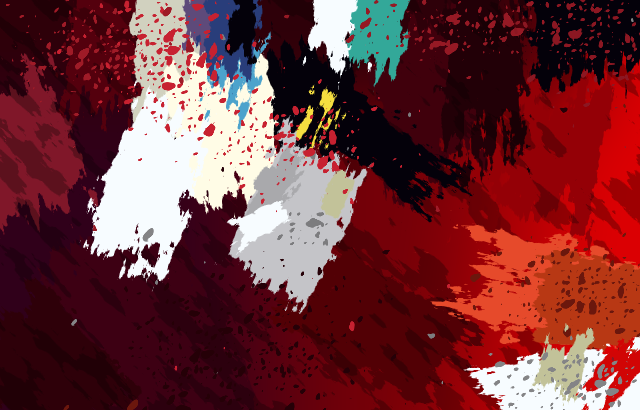
A Shadertoy shader for this background:

```glsl
#define BRISTLE_SCALE vec2(12.0, 52.0)
#define JAG_SCALE 30.0
#define SIDE_JAG 0.035
#define DROP_CELLS 30.0
#define DROP_DENSITY 0.75
#define INK vec3(0.015, 0.005, 0.04)
#define MAROON vec3(0.18, 0.0, 0.035)
#define CRIMSON vec3(0.78, 0.13, 0.19)
#define PAPER vec3(0.97, 0.99, 1.0)
#define SILVER vec3(0.77, 0.77, 0.785)
#define OLIVE vec3(0.76, 0.76, 0.6)

float hash(vec2 p) {
    vec3 q = fract(vec3(p.xyx) * 0.1031);
    q += dot(q, q.yzx + 33.33);
    return fract((q.x + q.y) * q.z);
}

float noise(vec2 p) {
    vec2 i = floor(p), f = fract(p);
    f = f * f * (3.0 - 2.0 * f);
    return mix(mix(hash(i), hash(i + vec2(1, 0)), f.x),
               mix(hash(i + vec2(0, 1)), hash(i + vec2(1, 1)), f.x), f.y);
}

float fbm(vec2 p) {
    float sum = 0.0, gain = 0.51;
    for (int i = 0; i < 4; i++) {
        sum += gain * noise(p);
        p = p * 2.03 + 17.0;
        gain *= 0.53;
    }
    return sum;
}

float fill(float d) {
    return clamp(0.5 - d / max(fwidth(d), 0.0001), 0.0, 1.0);
}

// Brush stroke from a to b: firm sides, dry ragged ends
void paint(inout vec3 col, vec2 p, vec2 a, vec2 b, float halfWidth, float tear, vec3 pigment) {
    float len = length(b - a);
    vec2 dir = (b - a) / len, q = p - a;
    vec2 uv = vec2(dot(q, dir), dot(q, vec2(-dir.y, dir.x)));
    float bristle = fbm(uv * BRISTLE_SCALE + a * 31.0 + 50.0) - 0.5;
    float jag = fbm(p * JAG_SCALE + b * 13.0 + 20.0) - 0.5;
    float side = abs(uv.y) - halfWidth + (jag + bristle) * (SIDE_JAG + 0.2 * tear);
    float end = abs(uv.x - 0.5 * len) - 0.5 * len + (2.0 * bristle + jag) * tear;
    col = mix(col, pigment, fill(max(side, end)));
}

// Scattered drops in two sizes, thinning out away from a centre
void splatter(inout vec3 col, vec2 p, vec2 centre, vec2 spread, vec3 pigment) {
    for (float cells = DROP_CELLS; cells < 3.0 * DROP_CELLS; cells *= 2.0) {
        vec2 shift = centre * 57.0, g = p * cells + shift;
        float d = 1.0;
        for (int y = -1; y <= 1; y++)
        for (int x = -1; x <= 1; x++) {
            vec2 cell = floor(g) + vec2(x, y);
            vec2 pos = cell + 0.2 + 0.6 * vec2(hash(cell + 3.1), hash(cell + 8.7));
            vec2 off = ((pos - shift) / cells - centre) / spread;
            float present = step(hash(cell + 41.0), DROP_DENSITY * exp(-dot(off, off)));
            float size = mix(0.1, 0.55, pow(hash(cell + 19.0), 2.0));
            float ang = 2.0 * hash(cell + 27.0);
            vec2 r = mat2(cos(ang), -sin(ang), sin(ang), cos(ang)) * (g - pos);
            r.y *= 1.8 + 0.9 * r.x;
            d = min(d, mix(1.0, length(r) - size, present));
        }
        d += 0.3 * (noise(g * 3.0) - 0.5);
        col = mix(col, pigment, clamp(0.5 - d * iResolution.y / cells, 0.0, 1.0));
    }
}

// Purple to red ground with large dry strokes
vec3 ground(vec2 p) {
    vec3 col = mix(vec3(0.19, 0.0, 0.1), vec3(0.46, 0.0, 0.03), smoothstep(0.35, 0.95, p.x));
    col = mix(col, vec3(0.86, 0.0, 0.01), smoothstep(0.95, 1.55, p.x + 0.15 * (0.5 - p.y)));
    col = mix(col, MAROON, smoothstep(0.55, 0.95, p.y) * smoothstep(1.65, 1.1, p.x));
    paint(col, p, vec2(0.28, 1.1), vec2(0.24, 0.72), 0.09, 0.15, vec3(0.33, 0.0, 0.05));
    paint(col, p, vec2(0.0, 0.8), vec2(0.1, 0.48), 0.13, 0.09, vec3(0.5, 0.09, 0.16));
    paint(col, p, vec2(0.25, 0.42), vec2(0.48, -0.1), 0.18, 0.12, vec3(0.24, 0.0, 0.075));
    paint(col, p, vec2(0.0, 0.22), vec2(0.25, -0.05), 0.13, 0.1, MAROON);
    paint(col, p, vec2(0.74, 0.32), vec2(1.1, 0.1), 0.12, 0.12, vec3(0.32, 0.0, 0.02));
    paint(col, p, vec2(1.29, 0.5), vec2(1.33, 0.78), 0.15, 0.16, vec3(0.58, 0.0, 0.025));
    paint(col, p, vec2(1.0, 0.92), vec2(1.06, 0.58), 0.12, 0.14, MAROON * 1.4);
    paint(col, p, vec2(1.18, 1.1), vec2(1.18, 0.66), 0.09, 0.2, MAROON * 0.75);
    // Dry diagonal streaks
    float streak = fbm(vec2(p.x - p.y, p.x + p.y) * vec2(7.0, 22.0));
    col *= 1.0 - 0.28 * fill(0.58 - streak);
    paint(col, p, vec2(1.44, 1.2), vec2(1.45, 0.82), 0.15, 0.15, INK);
    paint(col, p, vec2(0.74, 0.87), vec2(0.77, 0.62), 0.11, 0.12, INK);
    paint(col, p, vec2(0.76, 0.76), vec2(1.04, 0.56), 0.07, 0.16, INK);
    return col;
}

void mainImage(out vec4 fragColor, in vec2 fragCoord) {
    vec2 p = fragCoord / iResolution.xy * vec2(1.561, 1.0);
    vec3 col = ground(p);

    // Pale and blue strokes, upper left
    paint(col, p, vec2(0.45, 1.2), vec2(0.42, 0.66), 0.1, 0.06, vec3(0.82, 0.82, 0.75));
    paint(col, p, vec2(0.52, 0.86), vec2(0.58, 0.52), 0.125, 0.1, vec3(1.0, 0.99, 0.9));
    paint(col, p, vec2(0.42, 0.72), vec2(0.3, 0.38), 0.1, 0.1, PAPER);
    paint(col, p, vec2(0.6, 0.89), vec2(0.56, 0.77), 0.05, 0.11, vec3(0.3, 0.64, 0.8));
    paint(col, p, vec2(0.51, 1.1), vec2(0.49, 0.88), 0.04, 0.06, vec3(0.37, 0.29, 0.48));
    paint(col, p, vec2(0.58, 1.1), vec2(0.55, 0.84), 0.06, 0.1, vec3(0.16, 0.24, 0.48));
    paint(col, p, vec2(0.61, 1.1), vec2(0.59, 0.89), 0.025, 0.07, INK);

    // White, teal and yellow strokes, top centre
    paint(col, p, vec2(0.86, 1.1), vec2(0.82, 0.88), 0.07, 0.12, PAPER);
    paint(col, p, vec2(0.96, 1.1), vec2(0.9, 0.82), 0.06, 0.1, vec3(0.2, 0.66, 0.6));
    paint(col, p, vec2(0.79, 0.73), vec2(0.76, 0.66), 0.035, 0.1, vec3(0.96, 0.87, 0.25));

    // Silver stroke with its tints
    paint(col, p, vec2(0.795, 0.63), vec2(0.65, 0.32), 0.11, 0.07, SILVER);
    paint(col, p, vec2(0.72, 0.6), vec2(0.61, 0.47), 0.035, 0.06, SILVER * 0.86);
    paint(col, p, vec2(0.68, 0.49), vec2(0.58, 0.43), 0.03, 0.05, PAPER);
    paint(col, p, vec2(0.85, 0.57), vec2(0.8, 0.48), 0.025, 0.03, OLIVE);

    // Orange and white strokes, lower right
    paint(col, p, vec2(1.7, 0.23), vec2(1.17, 0.32), 0.11, 0.2, vec3(0.9, 0.29, 0.17));
    paint(col, p, vec2(1.7, 0.23), vec2(1.32, 0.27), 0.11, 0.04, vec3(0.72, 0.22, 0.08));
    splatter(col, p, vec2(1.42, 0.28), vec2(0.17, 0.1), vec3(0.42, 0.09, 0.05));
    paint(col, p, vec2(1.75, 0.08), vec2(1.21, 0.0), 0.105, 0.1, PAPER);
    paint(col, p, vec2(1.38, 0.17), vec2(1.36, 0.07), 0.045, 0.09, OLIVE);
    paint(col, p, vec2(1.58, 0.17), vec2(1.48, 0.06), 0.03, 0.16, vec3(0.82, 0.02, 0.02));

    // Drops
    splatter(col, p, vec2(1.4, 0.06), vec2(0.17, 0.06), SILVER * 0.67);
    splatter(col, p, vec2(0.75, 0.44), vec2(0.06, 0.03), SILVER * 0.63);
    splatter(col, p, vec2(0.42, 0.86), vec2(0.14, 0.14), CRIMSON);
    splatter(col, p, vec2(0.2, 0.88), vec2(0.15, 0.09), CRIMSON * 0.8);
    splatter(col, p, vec2(0.7, 0.66), vec2(0.17, 0.08), CRIMSON);
    splatter(col, p, vec2(1.08, 0.93), vec2(0.17, 0.07), CRIMSON * 0.75);
    splatter(col, p, vec2(1.45, 0.93), vec2(0.16, 0.12), CRIMSON * 0.7);
    splatter(col, p, vec2(0.58, 0.15), vec2(0.22, 0.13), MAROON * 0.8);
    fragColor = vec4(col, 1.0);
}
```
